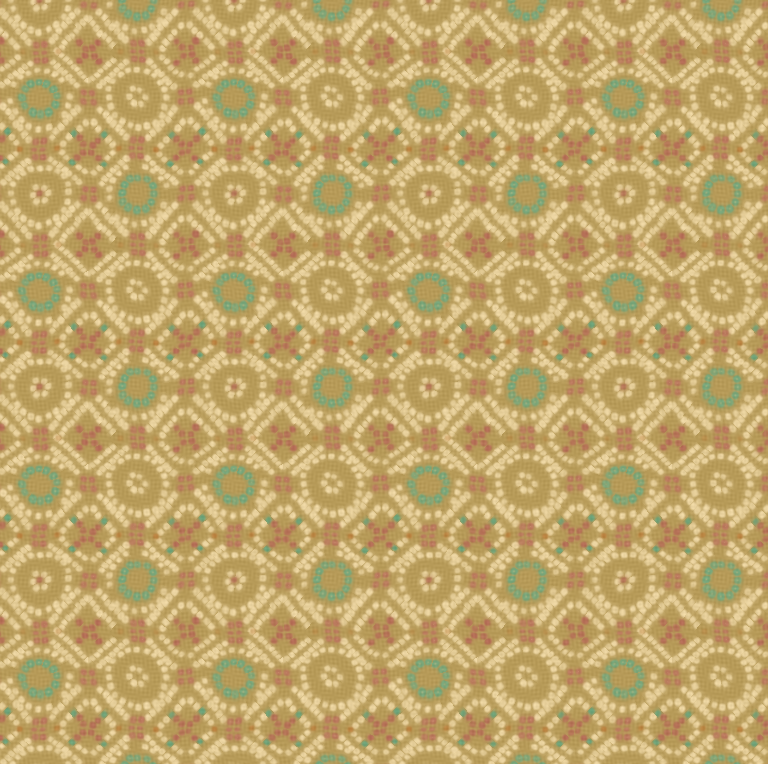
Give the GLSL for this pattern, as a Shadertoy shader.

```glsl
// Tie-dyed bead cloth: a diagonal lattice of cream beads encloses ringed
// medallions and small diamonds, joined by clusters of red beads. Each bead is
// a folded or polar repeat with a soft dye halo, over a woven ochre ground.

const float TAU = 6.2831853;
const vec3 CREAM = vec3(0.93, 0.84, 0.64);
const vec3 RED   = vec3(0.71, 0.43, 0.34);
const vec3 TEAL  = vec3(0.41, 0.64, 0.48);
const vec3 RUST  = vec3(0.73, 0.48, 0.22);

float hash(vec2 p) {
    return fract(sin(dot(p, vec2(127.1, 311.7))) * 4375.85);
}

// Bead finders return the offset from the nearest bead (xy) and its index (z)
vec3 ringBead(vec2 p, float radius, float count) {
    float k = round(atan(p.y, p.x) / TAU * count);
    float a = k * TAU / count, c = cos(a), s = sin(a);
    return vec3(c * p.x + s * p.y - radius, c * p.y - s * p.x, mod(k, count));
}

vec3 diagonalBead(vec2 p, float reach, float spacing, float last) {
    vec2 q = abs(p);
    vec2 c = vec2(q.x + q.y - reach, q.x - q.y) * 0.7071;
    float k = clamp(round(c.y / spacing), -last, last);
    return vec3(c - vec2(0.0, k * spacing), k);
}

float quadrant(vec2 p) {
    return dot(step(0.0, p), vec2(1, 2));
}

// Paints one displaced, slightly squared bead with a faint halo
void paint(inout vec3 col, vec3 bead, float seed, float radius, vec3 tint) {
    vec2 id = vec2(bead.z, seed);
    vec2 q = bead.xy + 0.022 * (vec2(hash(id), hash(id + 5.0)) - 0.5);
    float d = mix(length(q), max(abs(q.x), abs(q.y)), 0.25);
    float soft = max(0.019, 6.0 / iResolution.x);
    radius *= 0.88 + 0.24 * hash(id + 9.0);
    float cover = 1.0 - smoothstep(radius - soft, radius + soft, d);
    float halo = 1.0 - smoothstep(radius * 0.5, radius + 0.045, d);
    col = mix(col, tint, max(cover * (0.74 + 0.26 * hash(id + 3.0)), 0.3 * halo));
}

void mainImage(out vec4 fragColor, in vec2 fragCoord) {
    vec2 uv = fragCoord / iResolution.xy;
    vec2 p = uv * vec2(7.89, 7.905) - vec2(0.411, 0.904);

    // Hand-drawn wobble; diamond rows hang a little below the midline
    p.y += 0.04 * pow(sin(p.y * TAU * 0.5), 2.0);
    p += 0.010 * sin(p.yx * TAU * 1.5 + vec2(0.6, 2.1));

    // Medallions sit on whole numbers, diamonds between them
    vec2 mId = mod(round(p), 2.0), dId = mod(floor(p), 2.0);
    vec2 m = p - round(p), d = fract(p) - 0.5;
    float mSeed = 4.0 * (mId.x + 2.0 * mId.y);
    float dSeed = 4.0 * (dId.x + 2.0 * dId.y) + quadrant(d) + 40.0;

    // Ochre ground and lattice
    vec3 col = vec3(0.715, 0.605, 0.345);
    paint(col, diagonalBead(m, 0.5, 0.063, 3.0), mSeed + quadrant(m), 0.037, CREAM);

    // Medallions: teal ring or flower, in a checkerboard
    if (mId.x == mId.y) {
        vec3 outer = ringBead(m, 0.30, 19.0);
        if (hash(vec2(outer.z, mSeed + 2.0)) > 0.15)
            paint(col, outer, mSeed, 0.033, CREAM);
        vec3 inner = ringBead(m, 0.17, 12.0);
        paint(col, inner, mSeed + 20.0, 0.040, TEAL);
        paint(col, inner, mSeed + 20.0, 0.010, vec3(0.64, 0.70, 0.50));
    } else {
        paint(col, ringBead(m, 0.295, 20.0), mSeed, 0.034, CREAM);
        paint(col, ringBead(m, 0.080, 6.0), mSeed + 20.0, 0.034, CREAM);
        if (mId.y > 0.5) paint(col, vec3(m, 0.0), mSeed, 0.028, RED);
    }

    // Diamonds: teal-cornered rows alternate with rows of mixed outlines
    bool tealRow = dId.y > 0.5;
    bool bracket = !tealRow && dId.x < 0.5;
    vec3 edge = bracket ? diagonalBead(d, 0.33, 0.056, 4.0)
                        : diagonalBead(d, 0.31, 0.074, 2.0);
    bool corner = tealRow && edge.z == 0.0;
    bool gap = bracket && d.x > 0.0 && edge.z > 2.5;
    if (!gap) paint(col, edge, dSeed, corner ? 0.030 : 0.034, corner ? TEAL : CREAM);

    // Red cross inside each diamond, rust beads at its sides
    float arm = abs(d.x) + abs(d.y) < 0.145 ? 0.042 : 0.102;
    paint(col, vec3(abs(d) - arm, arm), dSeed, 0.034, RED);
    paint(col, vec3(abs(d.x) - 0.31, d.y, 7.0), dSeed - quadrant(d), 0.028,
          mix(col, RUST, tealRow ? 0.8 : 0.4));

    // Red clusters where lattice lines meet: two rows beside medallions, three below
    vec2 a = abs(m);
    bool beside = a.x > a.y;
    vec2 node = beside ? vec2(a.x - 0.5, m.y) : vec2(m.x, a.y - 0.5);
    float row = beside ? sign(node.y) * 0.5 : clamp(round(node.y / 0.075), -1.0, 1.0);
    vec3 knot = vec3(abs(node.x) - 0.043, node.y - row * (beside ? 0.088 : 0.075), row);
    paint(col, knot, 60.0 + step(0.0, node.x), 0.034, RED);
    paint(col, knot, 60.0 + step(0.0, node.x), 0.004, vec3(0.80, 0.58, 0.45));

    // Linen threads of uneven weight
    vec2 thread = sin(uv * 1130.0 + 3.0 * sin(uv.yx * 41.0)) * sin(uv.yx * 173.0 + uv * 37.0);
    col += 0.016 * (thread.x + thread.y);

    fragColor = vec4(clamp(col, 0.0, 1.0), 1.0);
}
```
